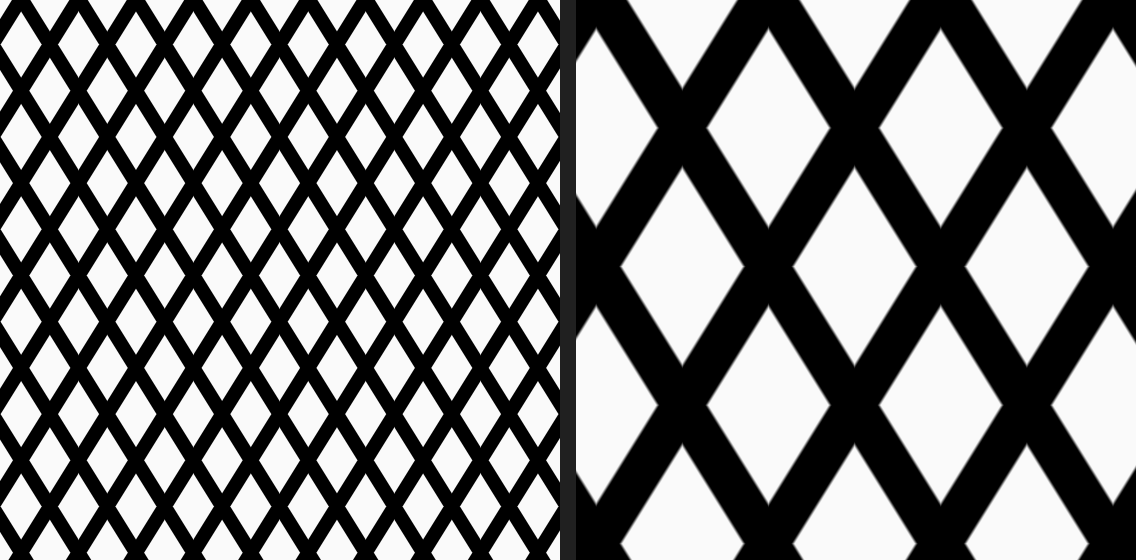
Left, the full canvas; right, a detail of the centre.
A three.js fragment shader for this pattern:

```glsl
// Diamond lattice: two mirrored families of slanted black bars cross over
// a near-white ground, leaving tall rhombic openings in a staggered repeat.
// Each family is a repeated distance to a line, measured in canvas units.

varying vec2 vUv;

const vec2 REPEATS = vec2(9.752, 6.061);        // openings across and down
const vec2 OPENING_CENTER = vec2(0.4479, 0.5905); // centre of one opening
const float BAR_WIDTH = 0.0248;                 // measured across the bar
const float EDGE_SOFTNESS = 0.0012;             // half width of the edge ramp
const vec3 BAR_COLOR = vec3(0.0);
const vec3 GROUND_COLOR = vec3(0.98);

// Distance in repeats to the nearest half-integer, where bar axes lie.
float distanceToAxis(float coordinate) {
  return abs(fract(coordinate) - 0.5);
}

// Signed distance to the lattice: negative inside a bar.
float latticeDistance(vec2 point) {
  vec2 cell = (point - OPENING_CENTER) * REPEATS;
  float rising = distanceToAxis(cell.x - cell.y);
  float falling = distanceToAxis(cell.x + cell.y);
  return min(rising, falling) / length(REPEATS) - 0.5 * BAR_WIDTH;
}

void main() {
  float opening = smoothstep(-EDGE_SOFTNESS, EDGE_SOFTNESS, latticeDistance(vUv));
  gl_FragColor = vec4(mix(BAR_COLOR, GROUND_COLOR, opening), 1.0);
}
```
